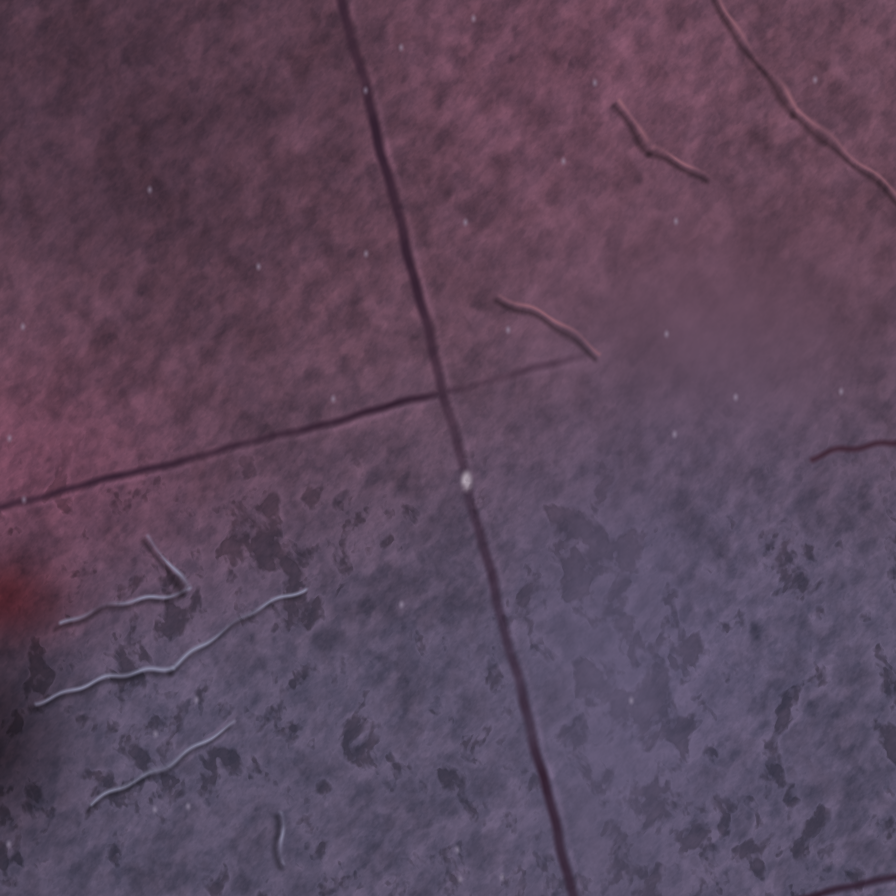
Reproduce this texture procedurally as a Shadertoy shader.

```glsl
const int CRACKS = 11;
const float TILE = 0.648;

vec3 hash3(vec2 p) {
    vec3 q = fract(p.xyx * vec3(0.1031, 0.1030, 0.0973));
    q += dot(q, q.yxz + 33.33);
    return fract((q.xxy + q.yzz) * q.zyx);
}

// Smooth cellular noise: a weighted blend of the nearby cell values
float cells(vec2 p) {
    vec2 id = floor(p), f = fract(p);
    float sum = 0.0, total = 0.0;
    for (int y = -1; y <= 1; y++)
    for (int x = -1; x <= 1; x++) {
        vec2 o = vec2(x, y);
        vec3 h = hash3(id + o + 71.0);
        vec2 d = o + h.xy - f;
        float w = exp(-5.0 * dot(d, d));
        sum += w * h.z;
        total += w;
    }
    return sum / total;
}

// Layered cells, centred on zero
float layers(vec2 p) {
    float sum = 0.0, amp = 0.5;
    for (int i = 0; i < 4; i++) {
        sum += amp * (cells(p) - 0.5);
        p = mat2(1.6, 1.2, -1.2, 1.6) * p + 7.3;
        amp *= 0.65;
    }
    return sum;
}

vec2 wobble(vec2 p) {
    return sin(p.yx * vec2(47.0, 39.0)) * 0.004 + sin(p.yx * vec2(113.0, 131.0) + 2.0) * 0.002;
}

float glow(vec2 p, vec2 center, vec2 radius) {
    vec2 d = (p - center) / radius;
    return exp(-dot(d, d));
}

float line(float d, float width, float soft) {
    return 1.0 - smoothstep(width - soft, width + soft, abs(d));
}

// Signed distance to the nearest line of a repeating set
float repeatLine(float x, float pitch) {
    return mod(x + 0.5 * pitch, pitch) - 0.5 * pitch;
}

// x: distance to the segment, y: position along it
vec2 segment(vec2 p, vec2 a, vec2 b) {
    vec2 ab = b - a;
    float t = clamp(dot(p - a, ab) / dot(ab, ab), 0.0, 1.0);
    return vec2(length(p - a - ab * t), t);
}

// Uneven light from the warm upper half to the cool lower half
vec3 stoneColor(vec2 p) {
    vec3 cool = vec3(0.355, 0.325, 0.415), warm = vec3(0.395, 0.275, 0.335);
    vec3 c = mix(cool, warm, smoothstep(0.22, 0.72, p.y + 0.12 * (0.5 - p.x)));
    c = mix(c, vec3(0.27, 0.19, 0.24), 0.85 * glow(p, vec2(0.1, 0.88), vec2(0.34, 0.3)));
    c = mix(c, vec3(0.47, 0.28, 0.36), 0.75 * glow(p, vec2(0.0, 0.47), vec2(0.22, 0.13)));
    c = mix(c, vec3(0.33, 0.12, 0.15), 0.8 * glow(p, vec2(0.0, 0.33), vec2(0.07, 0.05)));
    c = mix(c, vec3(0.14, 0.10, 0.13), 0.8 * glow(p, vec2(-0.02, 0.18), vec2(0.09, 0.12)));
    c = mix(c, vec3(0.43, 0.28, 0.35), 0.6 * glow(p, vec2(0.62, 0.93), vec2(0.22, 0.2)));
    return mix(c, vec3(0.38, 0.35, 0.46), 0.6 * glow(p, vec2(0.74, 0.28), vec2(0.2, 0.3)));
}

// Dark joints with a pale lip; the cross joint is worn away to the right
vec3 addSeams(vec3 c, vec2 p, float wear, float soft) {
    vec2 q = mat2(0.968, -0.25, 0.25, 0.968) * (p - vec2(0.495, 0.562) + wobble(p) * 0.3);
    vec2 d = vec2(repeatLine(q.x, TILE), repeatLine(q.y, TILE));
    float worn = mix(1.0, 0.45, smoothstep(0.46, 0.54, p.x)) * (1.0 - smoothstep(0.6, 0.68, p.x));
    worn = max(worn, step(q.y, -0.5 * TILE));
    vec2 dark = vec2(line(d.x, 0.005, 0.003 + soft), line(d.y, 0.0035, 0.003 + soft) * worn);
    float lip = max(line(d.x - 0.010, 0.002, 0.004), line(d.y + 0.008, 0.002, 0.004) * worn);
    c += vec3(0.08, 0.055, 0.07) * lip * (0.6 + wear);
    return mix(c, vec3(0.19, 0.12, 0.18), max(dark.x, dark.y) * clamp(0.75 + wear, 0.4, 0.95));
}

// Fine raised cracks: a shaded side and a broken bright ridge
vec3 addCracks(vec3 c, vec2 p, float wear, float soft) {
    vec4 ends[CRACKS] = vec4[](
        vec4(0.80, 1.01, 0.89, 0.875), vec4(0.89, 0.875, 1.01, 0.78),
        vec4(0.69, 0.89, 0.735, 0.835), vec4(0.735, 0.835, 0.79, 0.80),
        vec4(0.56, 0.67, 0.67, 0.61), vec4(0.04, 0.22, 0.19, 0.26),
        vec4(0.19, 0.26, 0.34, 0.345), vec4(0.10, 0.10, 0.26, 0.19),
        vec4(0.07, 0.305, 0.21, 0.345), vec4(0.165, 0.40, 0.21, 0.345),
        vec4(0.31, 0.09, 0.32, 0.035));
    vec3 ridge = mix(vec3(0.56, 0.56, 0.66), vec3(0.58, 0.39, 0.44), smoothstep(0.4, 0.6, p.y));
    vec2 q = p + wobble(p);
    for (int i = 0; i < CRACKS; i++) {
        vec2 s = segment(q, ends[i].xy, ends[i].zw);
        vec2 shade = segment(q + vec2(0.005, 0.006), ends[i].xy, ends[i].zw);
        float strength = clamp(0.55 + 0.3 * sin(s.y * 9.0 + float(i)) + 1.5 * wear, 0.1, 0.9);
        c *= 1.0 - 0.3 * line(shade.x, 0.003, 0.003 + soft);
        c = mix(c, ridge, strength * line(s.x, 0.0018, 0.0018 + soft));
    }
    // Short stray joint at the right edge
    vec2 stray = segment(q, vec2(0.905, 0.486), vec2(1.02, 0.517));
    return mix(c, vec3(0.22, 0.12, 0.17), 0.75 * line(stray.x, 0.003, 0.003 + soft));
}

// Sparse bright chips, one chance per cell
float chips(vec2 p, float soft) {
    vec2 g = p * 26.0;
    vec3 h = hash3(floor(g) + 19.0);
    vec2 d = (fract(g) - 0.25 - 0.5 * h.xy) / 26.0;
    return step(0.955, h.z) * line(length(d * vec2(1.0, 0.7)), 0.002, 0.002 + soft);
}

void mainImage(out vec4 fragColor, in vec2 fragCoord) {
    vec2 p = fragCoord / iResolution.xy;
    float soft = 0.7 / iResolution.y;
    float wear = layers(p * 9.0);
    float mottle = layers((p + wobble(p)) * vec2(38.0, 30.0) + 5.0);
    float streaks = layers(mat2(0.8, 0.5, -0.6, 0.86) * p * vec2(75.0, 45.0));

    // Smooth polished patches keep less of the mottling
    float polish = max(glow(p, vec2(0.8, 0.63), vec2(0.22, 0.14)), 0.7 * glow(p, vec2(0.68, 0.25), vec2(0.1, 0.3)));
    float rough = mix(1.0, 0.2, polish);
    float stain = smoothstep(0.02, 0.28, mottle + 0.5 * wear) * (1.0 - smoothstep(0.4, 0.6, p.y));

    vec3 c = stoneColor(p);
    c *= 1.0 + rough * (0.35 * mottle + 0.35 * streaks) + 0.22 * wear;
    c *= 1.0 - 0.35 * stain * rough;
    c += vec3(0.025, 0.0, -0.012) * streaks * rough;
    c = addSeams(c, p, wear, soft);
    c = addCracks(c, p, wear, soft);
    c = mix(c, vec3(0.62, 0.58, 0.66), 0.6 * chips(p, soft));
    float chip = line(length((p - vec2(0.521, 0.463)) * vec2(1.0, 0.6)), 0.006, 0.003 + soft);
    c = mix(c, vec3(0.68, 0.63, 0.68), chip * clamp(0.75 + 2.0 * mottle, 0.2, 1.0));
    fragColor = vec4(clamp(c, 0.0, 1.0), 1.0);
}
```
